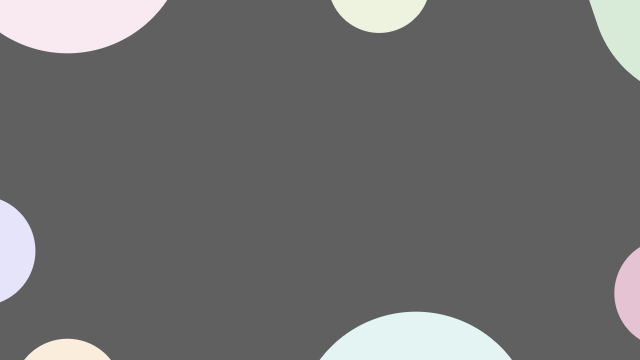
Give the GLSL for this background, as a WebGL 2 fragment shader.

```glsl
#version 300 es
precision highp float;

uniform vec2 u_resolution;
out vec4 fragColor;

// Colours
const vec3 BACKDROP = vec3(0.376);
const vec3 BLUSH    = vec3(0.976, 0.918, 0.945);
const vec3 LIME     = vec3(0.933, 0.953, 0.875);
const vec3 MINT     = vec3(0.847, 0.918, 0.847);
const vec3 LAVENDER = vec3(0.902, 0.894, 0.980);
const vec3 ROSE     = vec3(0.898, 0.765, 0.824);
const vec3 PEACH    = vec3(0.980, 0.929, 0.863);
const vec3 AQUA     = vec3(0.894, 0.957, 0.953);

// Discs as centre.xy and radius, in units of the canvas height
const vec3 BLUSH_DISC    = vec3(0.1875, 1.1852, 0.3333);
const vec3 LIME_DISC     = vec3(1.0532, 1.0509, 0.1424);
const vec3 LAVENDER_DISC = vec3(-0.0544, 0.3032, 0.1528);
const vec3 ROSE_DISC     = vec3(1.8581, 0.1852, 0.1516);
const vec3 PEACH_DISC    = vec3(0.1875, -0.0938, 0.1528);
const vec3 AQUA_DISC     = vec3(1.1551, -0.1991, 0.3333);

// Slanted capsule in the upper right corner
const vec2 MINT_START   = vec2(1.9537, 1.0301);
const vec2 MINT_END     = vec2(1.8796, 1.2500);
const float MINT_RADIUS = 0.3102;

float discDistance(vec2 p, vec3 disc) {
    return length(p - disc.xy) - disc.z;
}

float capsuleDistance(vec2 p, vec2 a, vec2 b, float radius) {
    vec2 axis = b - a;
    float along = clamp(dot(p - a, axis) / dot(axis, axis), 0.0, 1.0);
    return length(p - a - axis * along) - radius;
}

// Lays a flat colour over the base, with an edge one pixel wide
vec3 paint(vec3 base, vec3 colour, float dist) {
    float coverage = clamp(0.5 - dist * u_resolution.y, 0.0, 1.0);
    return mix(base, colour, coverage);
}

void main() {
    vec2 p = gl_FragCoord.xy / u_resolution.y;
    vec3 colour = BACKDROP;

    // Upper edge
    colour = paint(colour, BLUSH, discDistance(p, BLUSH_DISC));
    colour = paint(colour, LIME, discDistance(p, LIME_DISC));
    colour = paint(colour, MINT, capsuleDistance(p, MINT_START, MINT_END, MINT_RADIUS));

    // Sides
    colour = paint(colour, LAVENDER, discDistance(p, LAVENDER_DISC));
    colour = paint(colour, ROSE, discDistance(p, ROSE_DISC));

    // Lower edge
    colour = paint(colour, PEACH, discDistance(p, PEACH_DISC));
    colour = paint(colour, AQUA, discDistance(p, AQUA_DISC));

    fragColor = vec4(colour, 1.0);
}
```
